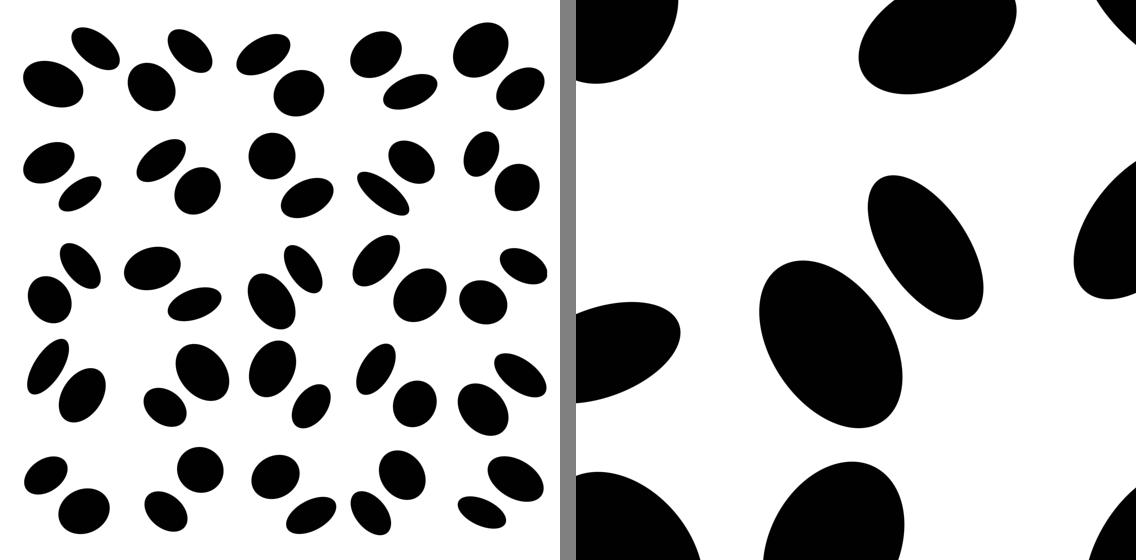
Left: the whole. Right: its middle third, enlarged.
This pattern is drawn by a Shadertoy shader. Its source:

```glsl
// Black ellipses in randomly flipped diagonal pairs, scattered on a loose 5 by 5 grid over white.

#define GRID 5                      // pairs per row and column
#define FIRST vec2(0.128, 0.122)    // centre of the lower left pair
#define PITCH vec2(0.191, 0.188)    // distance between pairs
#define JITTER vec2(0.014, 0.011)   // random shift of a pair
#define MAJOR vec2(0.042, 0.057)    // range of the long half axis
#define MINOR vec2(0.022, 0.043)    // range of the short half axis
#define TILT vec2(0.70, 0.36)       // mean tilt and its spread, in radians
#define GAP vec2(0.017, 0.028)      // range of free space inside a pair
#define RIGHT_EDGE 0.977            // ink stops here
#define SEED 7u

const vec3 PAPER = vec3(1.0);
const vec3 INK = vec3(0.004);

// Four uniform random values from integer keys (PCG style).
vec4 hash4(ivec2 cell, uint stream) {
    uvec4 v = uvec4(uvec2(cell), stream, SEED) * 1664525u + 1013904223u;
    for (int i = 0; i < 2; i++) {
        v.x += v.y * v.w;
        v.y += v.z * v.x;
        v.z += v.x * v.y;
        v.w += v.y * v.z;
        v ^= v >> 16u;
    }
    return vec4(v >> 16u) / 65535.0;
}

// Coordinates of p in the frame whose x axis is the unit vector axis.
vec2 toFrame(vec2 p, vec2 axis) {
    return vec2(dot(p, axis), axis.x * p.y - axis.y * p.x);
}

// First order distance to an axis aligned ellipse, accurate near its edge.
float ellipseDistance(vec2 p, vec2 radii) {
    float k = length(p / radii);
    float slope = length(p / (radii * radii));
    return k * (k - 1.0) / max(slope, 1e-4);
}

// Distance to the two ellipses of one grid cell.
float pairDistance(vec2 p, ivec2 cell) {
    vec4 place = hash4(cell, 0u);
    vec4 form = hash4(cell, 1u);
    vec2 centre = FIRST + PITCH * vec2(cell) + JITTER * (2.0 * place.xy - 1.0);
    float side = place.z < 0.5 ? -1.0 : 1.0;

    // The pair is lined up across the tilt of its ellipses.
    float lineAngle = 0.785 + 0.24 * (form.x - 0.5);
    vec2 line = vec2(cos(lineAngle), -side * sin(lineAngle));

    vec2 axis[2];
    vec2 radii[2];
    float separation = mix(GAP.x, GAP.y, form.y);
    for (int i = 0; i < 2; i++) {
        vec4 own = hash4(cell, uint(i) + 2u);
        float tilt = TILT.x + TILT.y * (2.0 * place.w - 1.0) + 0.36 * (own.x - 0.5);
        axis[i] = vec2(cos(tilt), side * sin(tilt));
        // One slim and one plump ellipse per pair.
        float plumpness = fract(form.z + 0.5 * float(i));
        radii[i] = vec2(mix(MAJOR.x, MAJOR.y, own.y), mix(MINOR.x, MINOR.y, plumpness));
        // Reach of the ellipse along the pair line.
        separation += length(toFrame(line, axis[i]) * radii[i]);
    }

    vec2 offset = 0.5 * separation * line;
    vec2 q = p - centre;
    return min(ellipseDistance(toFrame(q + offset, axis[0]), radii[0]),
               ellipseDistance(toFrame(q - offset, axis[1]), radii[1]));
}

void mainImage(out vec4 fragColor, in vec2 fragCoord) {
    float pixel = 1.0 / min(iResolution.x, iResolution.y);
    vec2 p = fragCoord * pixel;
    ivec2 home = ivec2(floor((p - FIRST) / PITCH + 0.5));

    // Nearest ellipse among the surrounding cells.
    float d = 1.0;
    for (int y = -1; y <= 1; y++) {
        for (int x = -1; x <= 1; x++) {
            ivec2 cell = home + ivec2(x, y);
            if (min(cell.x, cell.y) >= 0 && max(cell.x, cell.y) < GRID)
                d = min(d, pairDistance(p, cell));
        }
    }

    // Straight cut on the right, then a soft edge about one pixel wide.
    d = max(d, p.x - RIGHT_EDGE);
    float ink = 1.0 - smoothstep(-0.8 * pixel, 0.8 * pixel, d);
    fragColor = vec4(mix(PAPER, INK, ink), 1.0);
}
```
